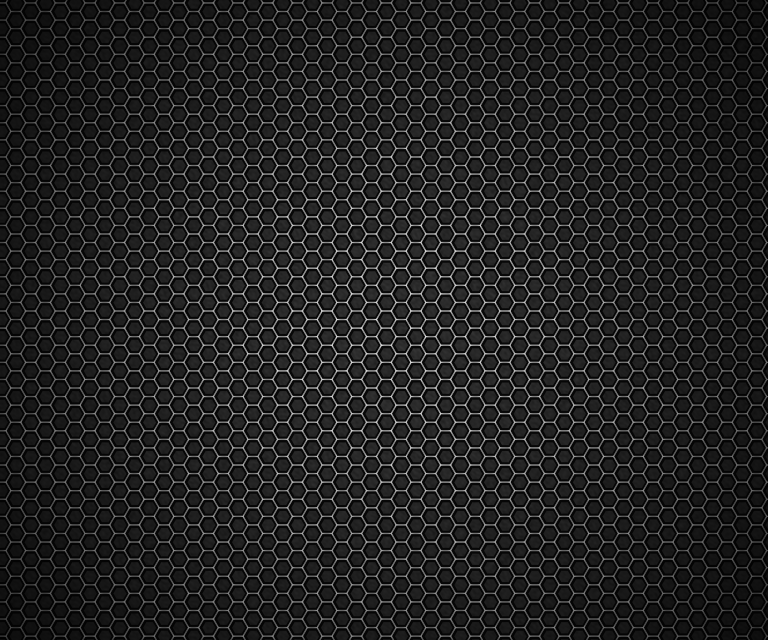
A Shadertoy shader for this pattern:

```glsl
// Dark metal mesh: thin bright flat-topped hexagon wires over recessed grey plates.
// A hexagonal lattice gives the cells, a distance function gives wire and plate,
// gradient noise wears the metal, and a soft spotlight fades towards the corners.

vec2 hashGradient(vec2 cell) {
    vec2 h = vec2(dot(cell, vec2(127.1, 311.7)), dot(cell, vec2(269.5, 183.3)));
    return 2.0 * fract(sin(h) * 43758.5) - 1.0;
}

float gradientNoise(vec2 p) {
    vec2 i = floor(p), f = fract(p);
    vec2 u = f * f * (3.0 - 2.0 * f);
    float a = dot(hashGradient(i), f);
    float b = dot(hashGradient(i + vec2(1, 0)), f - vec2(1, 0));
    float c = dot(hashGradient(i + vec2(0, 1)), f - vec2(0, 1));
    float d = dot(hashGradient(i + vec2(1, 1)), f - vec2(1, 1));
    return mix(mix(a, b, u.x), mix(c, d, u.x), u.y);
}

// Offset from the nearest hexagon centre; rows are one unit apart.
vec2 hexOffset(vec2 p) {
    vec2 period = vec2(sqrt(3.0), 1.0);
    vec2 a = mod(p + 0.5 * period, period) - 0.5 * period;
    vec2 b = mod(p, period) - 0.5 * period;
    return dot(a, a) < dot(b, b) ? a : b;
}

// Distance from the centre, reaching 0.5 on the hexagon's sides.
float hexRadius(vec2 q) {
    q = abs(q);
    return max(q.y, 0.866 * q.x + 0.5 * q.y);
}

void mainImage(out vec4 fragColor, in vec2 fragCoord) {
    vec2 p = fragCoord / iResolution.y;
    float rowHeight = 0.02674;
    float pixel = 1.0 / (iResolution.y * rowHeight);
    vec2 grid = (p - vec2(0.5573, 0.6344)) / rowHeight;
    vec2 q = hexOffset(grid);
    vec2 cell = floor((grid - q) * 2.0 + 0.5);

    // Recessed plate, nudged sideways so its left shadow is wider
    float plateEdge = hexRadius(q - vec2(0.025, -0.01));
    float plate = 1.0 - smoothstep(0.32 - 0.5 * pixel, 0.34 + 0.5 * pixel, plateEdge);
    float fibre = gradientNoise(mat2(0.8, 0.6, -0.6, 0.8) * grid * vec2(4.0, 6.0));
    float cellTone = 0.06 * hashGradient(cell).x;
    float shade = mix(0.03, 0.17 * (1.0 + 0.35 * fibre + cellTone), plate);

    // Wire, brighter where three sides meet
    float sideDistance = 0.5 - hexRadius(q);
    float wire = 1.0 - smoothstep(0.045 - 0.5 * pixel, 0.045 + 0.5 * pixel, sideDistance);
    float joint = smoothstep(0.49, 0.57, length(q));
    float wear = 1.0 + 0.2 * gradientNoise(grid * 1.7);
    shade = mix(shade, mix(0.56, 0.82, joint) * wear, wire);

    // Spotlight from the middle
    vec2 fromCentre = p - 0.5 * iResolution.xy / iResolution.y;
    float light = exp(-1.9 * dot(fromCentre, fromCentre));
    fragColor = vec4(vec3(shade * light), 1.0);
}
```
